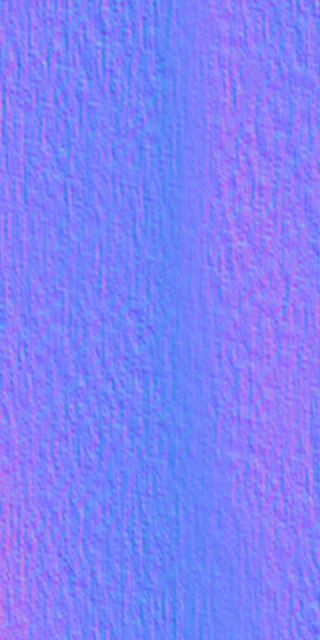
Reproduce this texture map procedurally as a Shadertoy shader.

```glsl
float hash(vec2 cell) {
    return fract(sin(dot(cell, vec2(127.1, 311.7))) * 43758.5453);
}

float valueNoise(vec2 p) {
    vec2 cell = floor(p);
    vec2 f = fract(p);
    f = f * f * (3.0 - 2.0 * f);
    float low = mix(hash(cell), hash(cell + vec2(1.0, 0.0)), f.x);
    float high = mix(hash(cell + vec2(0.0, 1.0)), hash(cell + vec2(1.0, 1.0)), f.x);
    return mix(low, high, f.y);
}

float bump(float x, float center, float width) {
    float d = (x - center) / width;
    return exp(-d * d);
}

// Straight fine fibres, short broken wrinkles and pores
float grainHeight(vec2 p, float fibreShare) {
    p.x += 0.010 * valueNoise(p * vec2(4.0, 4.0));
    p.x += 0.0035 * valueNoise(p * vec2(16.0, 24.0) + 31.0);
    vec2 leaning = vec2(p.x - 0.12 * p.y, p.y + 0.25 * p.x);
    float fibres = valueNoise(p * vec2(86.0, 10.0) + 7.0);
    float wrinkles = valueNoise(leaning * vec2(58.0, 27.0) + 53.0);
    float pores = valueNoise(leaning * vec2(104.0, 78.0) + 91.0);
    return 0.0037 * fibreShare * fibres
         + 0.0043 * (1.6 - 0.7 * fibreShare) * wrinkles
         + 0.0019 * pores;
}

vec2 grainSlope(vec2 p, float fibreShare) {
    vec2 e = vec2(0.0013, 0.0);
    float dx = grainHeight(p + e.xy, fibreShare) - grainHeight(p - e.xy, fibreShare);
    float dy = grainHeight(p + e.yx, fibreShare) - grainHeight(p - e.yx, fibreShare);
    return vec2(dx, dy) / (2.0 * e.x);
}

// Sideways lean of the broad surface
float broadTilt(vec2 p) {
    float lower = 1.0 - smoothstep(0.0, 1.2, p.y);
    float tilt = -0.035;
    tilt -= 0.07 * bump(p.x, 0.42, 0.18);
    tilt -= 0.13 * bump(p.x, 0.52 + 0.09 * lower, 0.065 + 0.12 * lower);
    tilt += 0.08 * bump(p.x, 0.03, 0.13);
    tilt += 0.27 * exp(-p.x / 0.10) * (1.0 - smoothstep(0.1, 1.0, p.y));
    tilt += 0.24 * bump(p.x, 0.87, 0.16) * bump(p.y, 0.85, 0.70);
    tilt += 0.15 * bump(p.x, 0.72, 0.11) * smoothstep(0.7, 1.4, p.y);
    return tilt + 0.08 * (valueNoise(p * vec2(9.0, 2.0) + 17.0) - 0.5);
}

// Relief fades along the worn central band
float reliefStrength(vec2 p) {
    float lower = 1.0 - smoothstep(0.0, 1.0, p.y);
    float worn = bump(p.x, 0.59 + 0.10 * lower, 0.08 + 0.08 * lower);
    float patches = 0.78 + 0.4 * valueNoise(p * vec2(6.0, 4.0) + 73.0);
    float corner = 0.2 * smoothstep(0.7, 1.0, p.x) * smoothstep(0.8, 1.6, p.y);
    return (patches + corner) * (1.0 - 0.55 * worn);
}

vec3 encodeNormal(vec3 normal) {
    return (0.5 + 0.5 * normal) * vec3(1.0, 1.0, 0.987);
}

void mainImage(out vec4 fragColor, in vec2 fragCoord) {
    vec2 p = fragCoord / iResolution.x;
    float fibreShare = 0.6 + 0.8 * valueNoise(p * vec2(5.0, 3.0) + 41.0);
    vec2 slope = grainSlope(p, fibreShare) * reliefStrength(p);
    float tilt = broadTilt(p);
    vec2 lean = vec2(tilt, -0.17 * tilt);
    vec3 normal = normalize(vec3(lean - slope * vec2(1.0, 1.1), 1.0));
    fragColor = vec4(encodeNormal(normal), 1.0);
}
```
